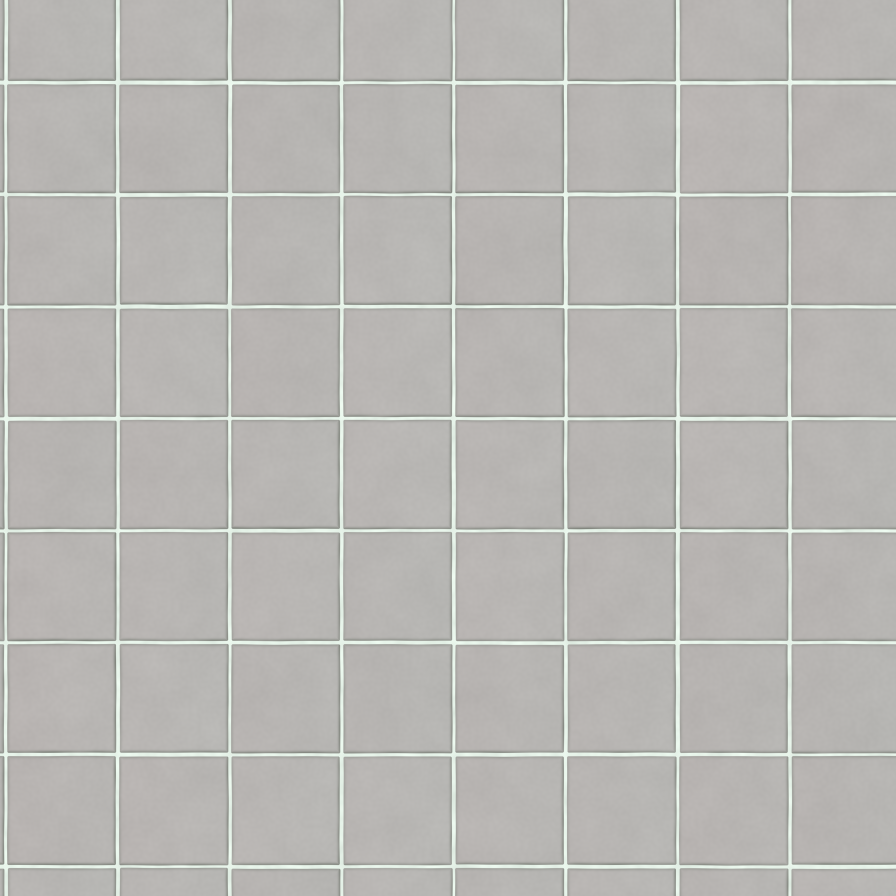
Reproduce this texture procedurally as a WebGL 2 fragment shader.

```glsl
#version 300 es
precision highp float;
// Square glazed grey tiles with thin pale mint grout and soft shaded edges; tiles seamlessly.

#define TILES 8.0
#define GRID_OFFSET vec2(0.052, 0.262)
#define GROUT_WIDTH 0.030
#define SIZE_JITTER 0.008
#define WOBBLE 0.005
#define CORNER_RADIUS 0.014
#define SHADE_WIDTH 0.019
#define MOTTLE 0.016
#define TILE_COLOR vec3(0.720, 0.710, 0.700)
#define GROUT_COLOR vec3(0.905, 0.955, 0.915)
#define SHADE_COLOR vec3(0.500, 0.515, 0.485)

uniform vec2 u_resolution;
out vec4 fragColor;

// Four random values in 0..1 for an integer cell
vec4 hash4(vec2 cell, float seed) {
    uvec4 h = uvec4(uint(cell.x), uint(cell.y), uint(seed), 7u);
    h = h * 1664525u + 1013904223u;
    for (int i = 0; i < 2; i++) {
        h.x += h.y * h.w;
        h.y += h.z * h.x;
        h.z += h.x * h.y;
        h.w += h.y * h.z;
        h ^= h >> 16u;
    }
    return vec4(h >> 8u) / 16777216.0;
}

float cornerGradient(vec2 cell, vec2 delta, float period, float seed) {
    float angle = 6.28319 * hash4(mod(cell, period), seed).x;
    return dot(vec2(cos(angle), sin(angle)), delta);
}

// Gradient noise over the unit square, wrapping after a whole number of cells
float wrappedNoise(vec2 uv, float period, float seed) {
    vec2 p = uv * period;
    vec2 i = floor(p), f = p - i;
    vec2 w = f * f * f * (f * (f * 6.0 - 15.0) + 10.0);
    vec2 e = vec2(1.0, 0.0);
    float bottom = mix(cornerGradient(i, f, period, seed),
                       cornerGradient(i + e.xy, f - e.xy, period, seed), w.x);
    float top = mix(cornerGradient(i + e.yx, f - e.yx, period, seed),
                    cornerGradient(i + e.xx, f - e.xx, period, seed), w.x);
    return mix(bottom, top, w.y);
}

float roundedBox(vec2 p, vec2 halfSize, float radius) {
    vec2 q = abs(p) - halfSize + radius;
    return length(max(q, 0.0)) + min(max(q.x, q.y), 0.0) - radius;
}

float edgeFalloff(float dist) {
    float t = dist / SHADE_WIDTH;
    return exp(-t * t);
}

void main() {
    vec2 uv = gl_FragCoord.xy / u_resolution;
    float pixel = TILES / min(u_resolution.x, u_resolution.y);

    // Grid with slightly uneven lines
    vec2 wobble = vec2(wrappedNoise(uv, 24.0, 1.0), wrappedNoise(uv, 24.0, 2.0));
    vec2 p = uv * TILES - GRID_OFFSET + WOBBLE * wobble;
    vec2 cell = mod(floor(p), TILES);
    vec2 local = fract(p);

    // Every tile has its own edge positions
    vec4 inset = 0.5 * GROUT_WIDTH + SIZE_JITTER * (hash4(cell, 3.0) - 0.5);
    vec2 low = inset.xy, high = 1.0 - inset.zw;
    float dist = roundedBox(local - 0.5 * (low + high), 0.5 * (high - low), CORNER_RADIUS);
    float softness = max(0.7 * pixel, 0.006);
    float tileMask = 1.0 - smoothstep(-softness, softness, dist);

    // Glaze: sideways tint, per-tile tone, cloudy mottling and fine grain
    vec4 tone = hash4(cell, 4.0) - 0.5;
    float clouds = wrappedNoise(uv, 20.0, 5.0) + 0.6 * wrappedNoise(uv, 56.0, 6.0);
    float grain = wrappedNoise(uv, 200.0, 7.0);
    vec3 tile = TILE_COLOR + 0.010 * tone.x;
    tile += vec3(-0.004, 0.008, 0.006) * (local.x - 0.5 + 0.6 * tone.y);
    tile += MOTTLE * (clouds + 0.7 * grain);

    // Edge shading, strongest at the right and bottom of each tile
    float strong = max(edgeFalloff(high.x - local.x), edgeFalloff(local.y - low.y));
    float weak = max(edgeFalloff(local.x - low.x), edgeFalloff(high.y - local.y));
    float shade = max(0.85 * strong, 0.42 * weak);
    shade *= 0.9 + 0.5 * wrappedNoise(uv, 40.0, 8.0) + 0.3 * tone.z;
    tile = mix(tile, SHADE_COLOR, clamp(shade, 0.0, 1.0));

    // Grout with faint worn patches
    float wear = wrappedNoise(uv, 32.0, 9.0) + 0.5 * wrappedNoise(uv, 120.0, 10.0);
    vec3 grout = GROUT_COLOR + 0.06 * wear;

    fragColor = vec4(mix(grout, tile, tileMask), 1.0);
}
```
